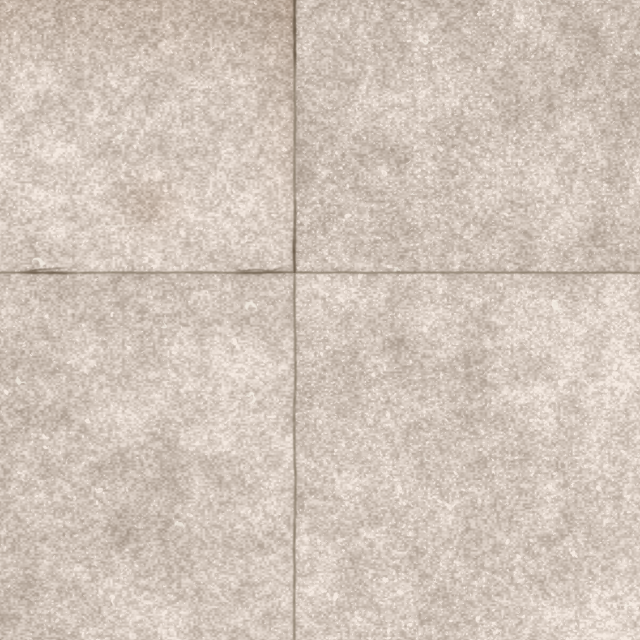
Reproduce this texture procedurally as a WebGL 2 fragment shader.

```glsl
#version 300 es
precision highp float;
// Four worn beige stone tiles meeting at thin, dirty cross joints.
uniform vec2 u_resolution;
out vec4 outColor;

float hash(vec2 p) {
  vec3 q = fract(vec3(p.xyx) * 0.1031);
  q += dot(q, q.yzx + 33.33);
  return fract((q.x + q.y) * q.z);
}

float noise(vec2 p) {
  vec2 i = floor(p), f = fract(p);
  f = f * f * (3.0 - 2.0 * f);
  return mix(mix(hash(i), hash(i + vec2(1, 0)), f.x),
             mix(hash(i + vec2(0, 1)), hash(i + 1.0), f.x), f.y);
}

float fbm(vec2 p) {
  float sum = 0.0, amp = 0.5;
  for (int i = 0; i < 6; i++) {
    sum += amp * noise(p);
    p = mat2(1.6, 1.2, -1.2, 1.6) * p + 17.3;
    amp *= 0.55;
  }
  return sum / 1.08;
}

// Small rotated ovals, at most one per grid cell.
float flecks(vec2 p, float cells, float density, float px) {
  vec2 g = p * cells, id = floor(g);
  vec2 d = fract(g) - 0.3 - 0.4 * vec2(hash(id + 3.1), hash(id + 7.7));
  float a = 6.283 * hash(id + 11.9);
  d = mat2(cos(a), sin(a), -sin(a), cos(a)) * d * vec2(1.0, 1.7);
  float r = mix(0.1, 0.29, hash(id + 19.3));
  float aa = px * cells;
  return step(hash(id + 29.0), density) * (1.0 - smoothstep(r - aa, r + aa, length(d)));
}

// Sparse ragged crescent chips: a disc with a second disc cut away.
float chips(vec2 p, float cells, float px) {
  vec2 g = p * cells, id = floor(g);
  vec2 d = (fract(g) - 0.25 - 0.5 * vec2(hash(id + 41.0), hash(id + 43.0))) / cells;
  d += 0.007 * (vec2(noise(p * 170.0), noise(p * 170.0 + 50.0)) - 0.5);
  float a = 6.283 * hash(id + 47.0), r = mix(0.003, 0.009, hash(id + 53.0));
  float cut = r * 0.8 - length(d - 0.55 * r * vec2(cos(a), sin(a)));
  float shape = max(length(d) - r, cut);
  return step(hash(id + 59.0), 0.24) * (1.0 - smoothstep(-px, px, shape));
}

void main() {
  vec2 p = gl_FragCoord.xy / u_resolution;
  float px = 1.0 / min(u_resolution.x, u_resolution.y);
  vec2 joint = vec2(0.461, 0.574);
  vec2 tile = step(joint, p);
  vec2 q = p + tile * vec2(7.3, 13.7);
  float right = tile.x, upper = tile.y, upperLeft = upper * (1.0 - right);

  // Cloudy mottling, finer blotches and grain
  float cloud = fbm(q * 5.0), blotch = fbm(q * 26.0 + 31.0);
  float tone = 0.59 + 0.5 * (cloud - 0.5) + 0.62 * (blotch - 0.5);
  tone += 0.36 * (noise(q * 140.0) - 0.5) + 0.62 * (noise(q * vec2(270, 330)) - 0.5);

  // Broad shading of the individual tiles
  tone += right * (1.0 - upper) * (0.02 + 0.16 * smoothstep(0.7, 1.0, p.x));
  tone -= 0.06 * right * upper;
  tone -= (1.0 - right) * (1.0 - upper) * 0.12 * smoothstep(0.3, 0.0, p.x);

  // Brown stains on the upper left tile
  float ragged = 0.2 + 0.8 * cloud + 0.8 * blotch;
  vec2 spot = (p - vec2(0.235, 0.68)) / vec2(0.05, 0.045);
  float stain = 0.6 * smoothstep(0.84, 1.03, p.y + 0.12 * (cloud - 0.5));
  stain += 0.4 * smoothstep(0.36, 0.47, p.x) * smoothstep(0.58, 0.8, p.y);
  stain += 0.5 * exp(-dot(spot, spot));
  stain *= upperLeft * ragged;
  tone += 0.07 * upperLeft - 0.5 * stain;

  // Pale mineral flecks, denser on the right, and larger chips
  float density = mix(0.12, 0.32, right) * smoothstep(0.25, 0.6, blotch);
  float pale = 0.42 * flecks(q, 150.0, density * 1.5, px);
  pale += 0.45 * flecks(q + 0.37, 85.0, density * 0.7, px);
  pale += 0.45 * flecks(q + 0.71, 48.0, density * 0.2, px);
  tone += pale;

  vec3 stone = mix(vec3(0.67, 0.613, 0.562), vec3(0.925, 0.88, 0.845), clamp(tone, -0.1, 1.12));
  stone -= stain * vec3(0.0, 0.02, 0.035);
  stone = mix(stone, vec3(0.96, 0.94, 0.9), 0.75 * chips(q, 9.0, px));

  // Faint curved scratch
  float arc = p.y - 0.647 + 5.0 * pow(max(p.x - 0.21, 0.0), 2.0);
  float scratch = (1.0 - smoothstep(0.0, 0.0012 + px, abs(arc))) * (1.0 - smoothstep(0.04, 0.07, abs(p.x - 0.215)));
  stone = mix(stone, vec3(0.94, 0.91, 0.87), 0.8 * scratch * noise(p * 60.0));

  // Joints with wavering edges, soft shadow and grime
  vec2 wobble = 0.003 * (vec2(noise(vec2(p.y * 28.0, 2.0)), noise(vec2(p.x * 28.0, 9.0))) - 0.5);
  vec2 d = abs(p - joint + wobble * vec2(1.0, 0.4));
  float grimeV = upper * smoothstep(0.3, 0.75, noise(vec2(p.y * 14.0, 5.0)) + 0.35 * (p.y - 0.6));
  float grimeH = 1.0 - smoothstep(0.02, 0.055, abs(p.x - 0.07));
  grimeH += 0.8 * (1.0 - smoothstep(0.02, 0.06, abs(p.x - 0.41)));
  vec2 grime = vec2(grimeV, grimeH * (1.0 - right));
  vec2 halfWidth = vec2(0.0019, 0.0016) + 0.0012 * grime * noise(p * 90.0);
  vec2 line = 1.0 - smoothstep(halfWidth - 1.3 * px, halfWidth + 1.3 * px, d);
  vec2 shadow = exp(-d / 0.004) * (0.25 + 0.25 * grime);
  stone *= 1.0 - 0.45 * max(shadow.x, shadow.y) * vec3(0.85, 0.95, 1.05);
  vec2 ink = line * (0.6 + 0.35 * noise(p * 130.0));
  vec3 grout = mix(vec3(0.56, 0.51, 0.44), vec3(0.42, 0.36, 0.29), max(grime.x * line.x, grime.y * line.y));
  stone = mix(stone, grout, max(ink.x, ink.y));

  // Broken dark edge just above the horizontal joint
  float lip = p.y - joint.y - 0.009 * noise(vec2(p.x * 45.0, 3.0)) - 0.001;
  float crack = (1.0 - smoothstep(0.0, 0.0015 + px, abs(lip))) * grime.y * noise(p * 75.0);
  outColor = vec4(mix(stone, vec3(0.42, 0.36, 0.29), 0.8 * clamp(crack, 0.0, 1.0)), 1.0);
}
```
